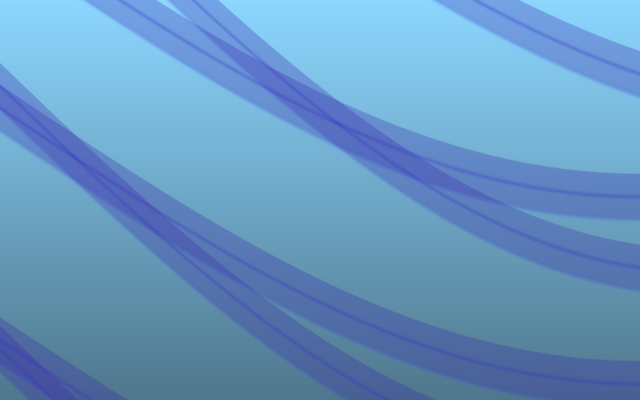
Reproduce this background procedurally as a Shadertoy shader.

```glsl
// Translucent violet ribbons sweeping down over a blue vertical gradient.
// Each ribbon follows a cosine arc: crisp upper edge, thin dark spine and a
// soft, faintly glowing lower edge. Overlaps deepen by repeated blending.

const float ASPECT       = 1.6;     // composition width over height
const vec3  SKY_TOP      = vec3(0.55, 0.84, 1.00);
const vec3  SKY_BOTTOM   = vec3(0.31, 0.465, 0.55);
const vec3  RIBBON_COLOR = vec3(0.22, 0.16, 0.67);
const vec3  SPINE_COLOR  = vec3(0.20, 0.20, 0.76);
const vec3  GLOW_COLOR   = vec3(0.22, 0.34, 0.90);
const float RIBBON_ALPHA = 0.30;
const float SPINE_ALPHA  = 0.30;
const float GLOW_ALPHA   = 0.12;
const float HALF_WIDTH   = 0.0575;  // vertical, in canvas heights
const float SPINE_WIDTH  = 0.0055;
const float SOFT_EDGE    = 0.007;
const float WAVE_NUMBER  = 1.008;
const float GENTLE       = 0.6625;  // swing of the shallow arcs
const float STEEP        = 0.958;   // swing of the deep arcs

// Arc parameters: trough x, trough height, swing
const int RIBBON_COUNT = 7;
const vec3 RIBBONS[RIBBON_COUNT] = vec3[RIBBON_COUNT](
    vec3(2.132,  0.722, GENTLE),
    vec3(1.600,  0.508, GENTLE),
    vec3(1.600,  0.040, GENTLE),
    vec3(1.488, -0.466, GENTLE),
    vec3(1.749,  0.320, STEEP),
    vec3(1.538, -0.153, STEEP),
    vec3(1.488, -0.762, STEEP));

// Signed height above the spine of one arc
float heightAboveArc(vec2 p, vec3 arc) {
    float rise = arc.z * (1.0 - cos(WAVE_NUMBER * (p.x - arc.x)));
    return p.y - arc.y - rise;
}

// Bell-shaped falloff around zero
float bell(float d, float width) {
    return exp(-d * d / (width * width));
}

vec3 blendRibbon(vec3 color, float h, float pixel) {
    // Body: sharp above, soft below
    float upper = 1.0 - smoothstep(-pixel, pixel, h - HALF_WIDTH);
    float lower = smoothstep(-SOFT_EDGE, SOFT_EDGE, h + HALF_WIDTH);
    color = mix(color, RIBBON_COLOR, RIBBON_ALPHA * upper * lower);

    // Spine and lower rim
    color = mix(color, SPINE_COLOR, SPINE_ALPHA * bell(h, SPINE_WIDTH));
    float rim = bell(h + HALF_WIDTH, SOFT_EDGE);
    return mix(color, GLOW_COLOR, GLOW_ALPHA * rim);
}

void mainImage(out vec4 fragColor, in vec2 fragCoord) {
    vec2 uv = fragCoord / iResolution.xy;
    vec2 p = uv * vec2(ASPECT, 1.0);
    float pixel = 1.0 / iResolution.y;

    vec3 color = mix(SKY_BOTTOM, SKY_TOP, uv.y);
    for (int i = 0; i < RIBBON_COUNT; i++) {
        color = blendRibbon(color, heightAboveArc(p, RIBBONS[i]), pixel);
    }
    fragColor = vec4(color, 1.0);
}
```
